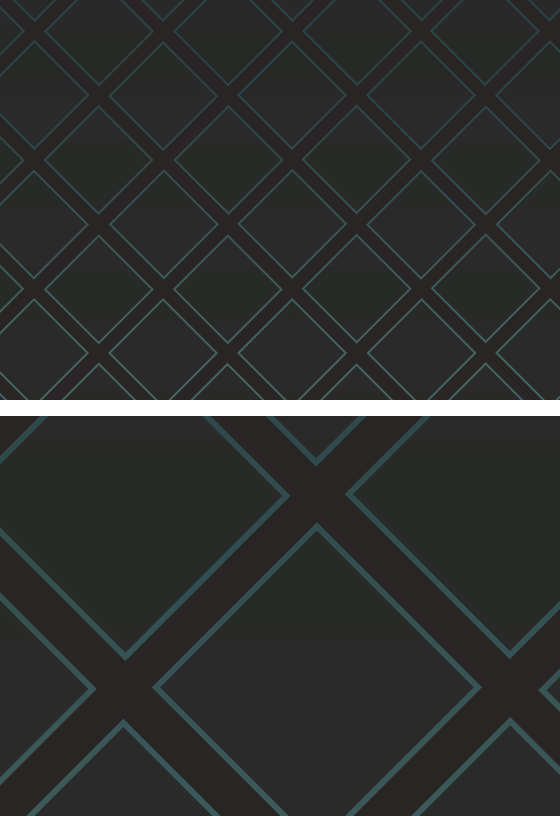
Top: the whole. Bottom: its middle third, enlarged.
Give the GLSL for this pattern, as a WebGL 2 fragment shader.

```glsl
#version 300 es
precision highp float;

uniform vec2 u_resolution;
out vec4 outColor;

const float TAU = 6.2831853;
const float PERIOD = 0.2302;              // lattice step, in canvas widths
const vec2 ORIGIN = vec2(0.5218, 0.3136); // centre of one diamond
const float HALF_SIZE = 0.427;            // diamond extent, in lattice steps
const float LINE_WIDTH = 0.0215;
const float JITTER = 0.006;

const vec3 GAP = vec3(0.155, 0.146, 0.141);
const vec3 TILE_GREEN = vec3(0.155, 0.164, 0.152);
const vec3 TILE_GREY = vec3(0.164, 0.164, 0.164);
const vec3 LINE_TOP = vec3(0.170, 0.268, 0.282);
const vec3 LINE_BOTTOM = vec3(0.270, 0.395, 0.395);

float hash(vec2 p) {
    vec3 h = fract(vec3(p.xyx) * 0.1031);
    h += dot(h, h.yzx + 33.33);
    return fract((h.x + h.y) * h.z);
}

float noise(vec2 p) {
    vec2 i = floor(p);
    vec2 f = fract(p);
    f = f * f * (3.0 - 2.0 * f);
    float low = mix(hash(i), hash(i + vec2(1.0, 0.0)), f.x);
    float high = mix(hash(i + vec2(0.0, 1.0)), hash(i + 1.0), f.x);
    return mix(low, high, f.y);
}

// Diagonal axes, where each diamond is a unit cell
vec2 toLattice(vec2 p, vec2 origin, float period) {
    vec2 d = p - origin;
    return vec2(d.x + d.y, d.x - d.y) / period;
}

// Signed distance to the diamond edge, slightly displaced per cell
float diamond(vec2 q, float halfSize, float jitter) {
    vec2 cell = floor(q + 0.5);
    vec2 key = cell + 40.0;
    vec2 shift = (vec2(hash(key), hash(key + 17.0)) * 2.0 - 1.0) * jitter;
    vec2 f = abs(q - cell - shift);
    return max(f.x, f.y) - halfSize;
}

float inside(float d, float blur) {
    return 1.0 - smoothstep(-blur, blur, d);
}

// Faint horizontal bands of grey and green, lighter near the bottom
vec3 tileColor(float depth) {
    float band = 0.5 + 0.5 * cos(TAU * (depth - 0.29) / 0.30);
    return mix(TILE_GREEN, TILE_GREY, band) + 0.005 * (depth - 0.5);
}

vec3 lineColor(vec2 p, float depth) {
    float tint = noise(p * 14.0) - 0.5;
    vec3 color = mix(LINE_TOP, LINE_BOTTOM, smoothstep(0.15, 1.0, depth));
    return color + tint * vec3(0.01, 0.015, -0.03);
}

void main() {
    vec2 p = gl_FragCoord.xy / u_resolution.x;
    float depth = 1.0 - gl_FragCoord.y / u_resolution.y;
    float blur = 0.9 / (PERIOD * u_resolution.x);

    float d = diamond(toLattice(p, ORIGIN, PERIOD), HALF_SIZE, JITTER);

    // Outline first, then the tile face inside it
    vec3 color = mix(GAP, lineColor(p, depth), inside(d, blur));
    color = mix(color, tileColor(depth), inside(d + LINE_WIDTH, blur));
    outColor = vec4(color, 1.0);
}
```
